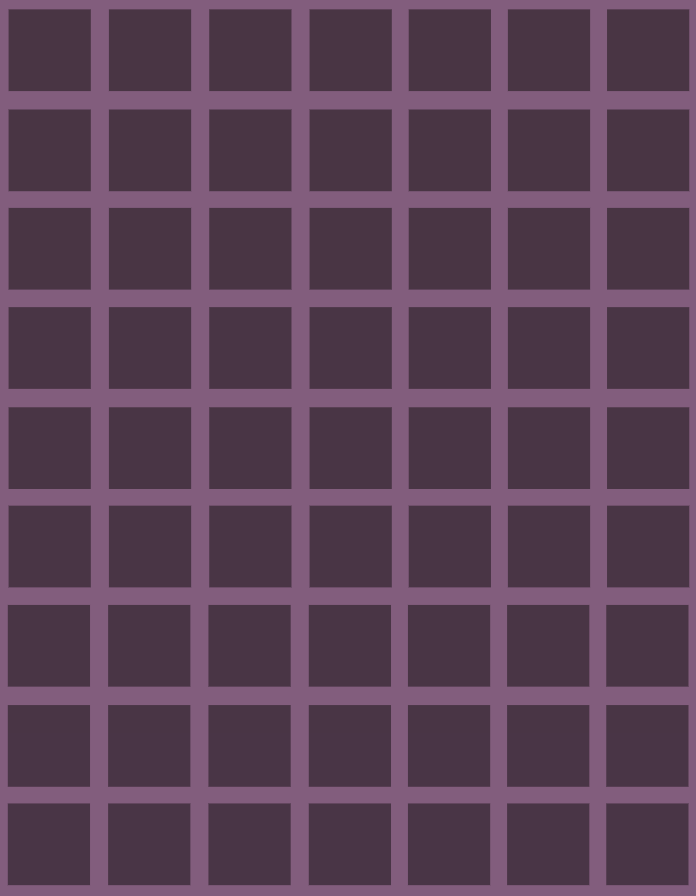
Write a WebGL 1 fragment shader that draws this pattern.

```glsl
precision highp float;
// A grid of dark plum squares, seven across and nine down, on a mauve ground.

uniform vec2 u_resolution;

// Signed distance to an axis-aligned box, negative inside.
float boxDistance(vec2 p, vec2 halfSize) {
    vec2 d = abs(p) - halfSize;
    return max(d.x, d.y);
}

// Centre of a square; spacing varies slightly between columns and rows.
vec2 squareCentre(vec2 cell) {
    float tightening = 0.667 * max(cell.x - 3.0, 0.0);
    float lowerRowShift = 0.45 * step(5.5, cell.y);
    float middleOfThree = 1.0 - step(0.5, abs(mod(cell.y, 3.0) - 1.0));
    return vec2(28.4 + 57.33 * cell.x - tightening - lowerRowShift,
                28.7 + 56.72 * cell.y + 0.5 * middleOfThree);
}

void main() {
    // Canvas height is 512 units, measured downward from the top left.
    float unitsPerPixel = 512.0 / u_resolution.y;
    vec2 p = vec2(gl_FragCoord.x, u_resolution.y - gl_FragCoord.y) * unitsPerPixel;

    vec2 cell = floor(p / vec2(57.0, 56.75));
    float d = boxDistance(p - squareCentre(cell), vec2(23.5, 23.35));
    float square = clamp(0.5 - d / unitsPerPixel, 0.0, 1.0);

    // The plum turns very slightly cooler toward the bottom.
    vec3 plum = mix(vec3(0.286, 0.206, 0.266), vec3(0.288, 0.206, 0.274), p.y / 512.0);
    vec3 mauve = vec3(0.51, 0.364, 0.492);
    gl_FragColor = vec4(mix(mauve, plum, square), 1.0);
}
```
